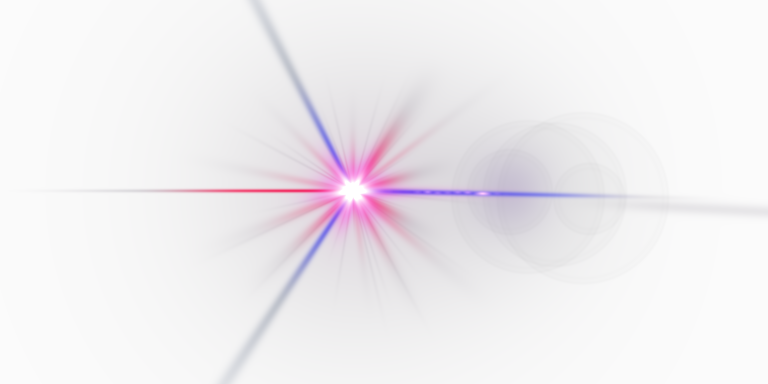
A Shadertoy shader for this background:

```glsl
// A lens flare on pale grey: a white-hot magenta core, soft tapered rays,
// a red and blue horizontal streak with beads, and faint ghost discs.
// Every part is a distance or angle falloff blended over the backdrop.

#define CORE vec2(0.919, 0.503)
#define PAPER vec3(0.988)
#define SMOKE vec3(0.66, 0.64, 0.68)
#define RED vec3(0.96, 0.10, 0.32)
#define BLUE vec3(0.24, 0.27, 0.95)
#define MAGENTA vec3(1.0, 0.25, 0.90)
#define CORE_SIZE 0.034
#define HAIR_COUNT 34
#define BEAD_SPACING 0.026

// angle in degrees, length, spread
const vec3 RAYS[12] = vec3[12](
    vec3(56.0, 0.43, 0.085), vec3(15.0, 0.31, 0.075),
    vec3(37.0, 0.56, 0.025), vec3(-30.0, 0.30, 0.095),
    vec3(-40.0, 0.50, 0.045), vec3(-62.0, 0.42, 0.050),
    vec3(202.0, 0.48, 0.050), vec3(224.0, 0.42, 0.060),
    vec3(135.0, 0.40, 0.035), vec3(169.0, 0.50, 0.035),
    vec3(-82.0, 0.36, 0.030), vec3(90.0, 0.30, 0.030));

// centre and radius
const vec3 GHOSTS[5] = vec3[5](
    vec3(1.328, 0.500, 0.110), vec3(1.375, 0.487, 0.198),
    vec3(1.518, 0.484, 0.222), vec3(1.445, 0.493, 0.186),
    vec3(1.535, 0.482, 0.092));

float hash(float n) {
    return fract(sin(n * 127.1) * 43758.5);
}

float gauss(float x) {
    return exp(-x * x);
}

// Turn q so that x runs along a ray and y across it.
vec2 alongRay(vec2 q, float degrees) {
    vec2 dir = vec2(cos(radians(degrees)), sin(radians(degrees)));
    return vec2(dot(q, dir), dir.x * q.y - dir.y * q.x);
}

float ray(vec2 a, float len, float width, float spread) {
    float profile = gauss(a.y / (width + spread * max(a.x, 0.0)));
    return profile * smoothstep(-0.01, 0.01, a.x) * (1.0 - smoothstep(0.0, len, a.x));
}

void mainImage(out vec4 fragColor, in vec2 fragCoord) {
    float pixel = 1.0 / iResolution.y;
    vec2 p = fragCoord * pixel;
    p.x += 1.0 - 0.5 * iResolution.x * pixel;
    vec2 q = p - CORE;
    float r = length(q);

    // Smoky backdrop around the core and the ghosts
    vec3 col = PAPER - 0.028 * gauss(r / 0.75);
    col -= vec3(0.085, 0.090, 0.083) * gauss(r / 0.36);
    col -= vec3(0.055, 0.058, 0.050) * gauss(length(p - vec2(1.28, 0.51)) / 0.25);

    // Ghost discs with thin rims
    for (int i = 0; i < 5; i++) {
        float d = length(p - GHOSTS[i].xy) - GHOSTS[i].z;
        float disc = 1.0 - smoothstep(-0.006, 0.006, d);
        float rim = gauss(d / max(0.004, pixel)) + 0.6 * gauss((d + 0.013) / 0.005);
        col -= 0.011 * disc + 0.013 * rim;
    }
    float purple = gauss(length(p - GHOSTS[0].xy) / 0.095);
    col = mix(col, vec3(0.64, 0.56, 0.76), 0.32 * purple);

    // Fine hairs scattered around the circle
    for (int i = 0; i < HAIR_COUNT; i++) {
        float n = float(i);
        float angle = (n + hash(n + 3.0)) * 360.0 / float(HAIR_COUNT);
        float len = mix(0.14, 0.50, pow(hash(n + 41.0), 2.0));
        float hair = ray(alongRay(q, angle), len, 0.002, 0.012);
        col = mix(col, mix(RED, SMOKE, smoothstep(0.02, 0.14, r)), 0.24 * hair);
    }

    // Main rays, red at the root and smoky at the tip
    for (int i = 0; i < 12; i++) {
        vec3 s = RAYS[i];
        float k = ray(alongRay(q, s.x), s.y, 0.005, s.z);
        vec3 tint = mix(RED, SMOKE, smoothstep(0.05, 0.65 * s.y, r));
        col = mix(col, tint, k * mix(0.22, 0.72, smoothstep(0.03, 0.09, s.z)));
    }

    // Two long blue rays that leave the canvas on the left
    for (int i = 0; i < 2; i++) {
        vec2 a = alongRay(q, i == 0 ? 117.2 : 236.4);
        float k = ray(a, 1.0, 0.005, 0.024);
        vec3 tint = mix(BLUE, vec3(0.60, 0.63, 0.69), smoothstep(0.06, 0.36, r));
        col = mix(col, tint, 0.78 * k);
    }

    // Horizontal streak: red to the left, blue to the right
    vec2 left = alongRay(q, 180.0);
    vec3 leftTint = mix(RED, SMOKE, smoothstep(0.28, 0.58, r));
    col = mix(col, leftTint, ray(left, 0.95, 0.0045, 0.0));
    vec2 right = alongRay(q, -1.2);
    vec3 rightTint = mix(BLUE, SMOKE, smoothstep(0.48, 0.80, r));
    col = mix(col, rightTint, ray(right, 1.02, 0.0065, 0.0));
    col = mix(col, MAGENTA, 0.28 * ray(right, 0.55, 0.014, 0.0));
    vec2 trail = alongRay(q, -2.9);
    float trailFade = smoothstep(0.50, 0.85, trail.x);
    col = mix(col, SMOKE, 0.24 * trailFade * gauss(trail.y / 0.017));

    // Bright beads along the blue side
    float cell = floor(right.x / BEAD_SPACING);
    vec2 bead = vec2((fract(right.x / BEAD_SPACING) - 0.5) * BEAD_SPACING,
                     right.y - 0.005 * (hash(cell + 9.0) - 0.5));
    float beadMask = smoothstep(0.08, 0.12, right.x) * (1.0 - smoothstep(0.30, 0.42, right.x));
    float beadGlow = gauss(length(bead / vec2(0.009, 0.005))) * hash(cell + 5.0);
    col = mix(col, vec3(0.78, 0.58, 1.0), beadMask * beadGlow);
    float spark = gauss(length((right - vec2(0.338, 0.0)) / vec2(0.014, 0.005)));
    col = mix(col, vec3(1.0, 0.78, 1.0), spark);

    // Spiky magenta glow and white core
    float theta = atan(q.y, q.x);
    float spikes = 0.5 + 0.3 * cos(6.0 * theta - 0.5) + 0.2 * cos(11.0 * theta + 1.0);
    float reach = CORE_SIZE * (1.45 + 1.1 * spikes);
    col = mix(col, MAGENTA, 0.20 * exp(-r / 0.07));
    col = mix(col, MAGENTA, 0.92 * gauss(r / reach));
    float white = gauss(length(q / vec2(1.25, 1.0)) / (CORE_SIZE * (0.75 + 0.6 * spikes)));
    col = mix(col, vec3(1.0), clamp(1.5 * white, 0.0, 1.0));

    fragColor = vec4(clamp(col, 0.0, 1.0), 1.0);
}
```
